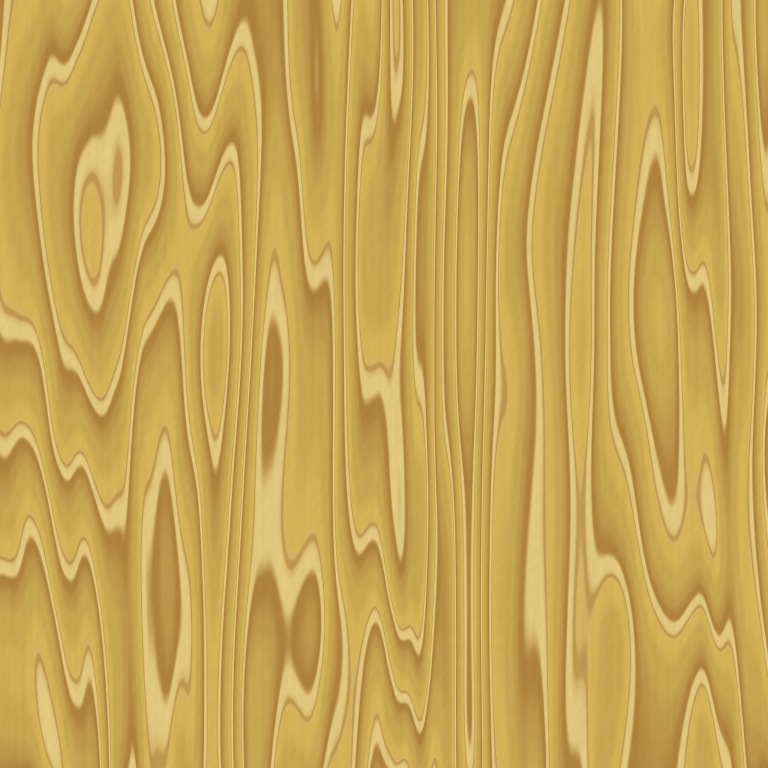
Give the GLSL for this texture, as a Shadertoy shader.

```glsl
// Golden wood veneer: tall nested grain contours with pale cores and brown rims.

// Grain field: frequencies per canvas, weights of the layers
const vec2 BROAD_FREQ = vec2(8.0, 1.45);
const vec2 MEDIUM_FREQ = vec2(17.0, 1.9);
const vec2 STRAIGHT_FREQ = vec2(25.0, 0.35);
const float MEDIUM_WEIGHT = 0.34;
const float STRAIGHT_WEIGHT = 0.22;
const float RING_COUNT = 4.4;

// Warps that crowd the lines sideways and kink them along the grain
const float CROWDING = 0.09;
const float KINK = 0.10;

// Fine surface detail
const float FIBRE_STRENGTH = 0.028;
const float PORE_STRENGTH = 0.022;
const float RIM_STRENGTH = 0.55;
const int SAMPLES = 4;

// Ring colours
const vec3 GOLD = vec3(0.83, 0.70, 0.34);
const vec3 HONEY = vec3(0.78, 0.65, 0.32);
const vec3 AMBER = vec3(0.74, 0.59, 0.29);
const vec3 BROWN = vec3(0.68, 0.51, 0.23);
const vec3 PALE = vec3(0.88, 0.78, 0.49);
const vec3 BUFF = vec3(0.82, 0.70, 0.40);

// Integer hash giving a unit gradient per lattice cell
vec2 gradientAt(ivec2 cell) {
    uvec2 q = uvec2(cell) * uvec2(1597u, 3571u);
    uint h = (q.x ^ (q.y << 7)) * 747796u + q.y;
    h = (h ^ (h >> 15)) * 277803737u;
    h = (h ^ (h >> 13)) * 668265u;
    h ^= h >> 16;
    float angle = float(h & 65535u) / 65536.0 * 6.28319;
    return vec2(cos(angle), sin(angle));
}

float gradientNoise(vec2 p) {
    vec2 base = floor(p);
    vec2 f = p - base;
    ivec2 cell = ivec2(base);
    vec2 u = f * f * f * (f * (f * 6.0 - 15.0) + 10.0);
    float a = dot(gradientAt(cell), f);
    float b = dot(gradientAt(cell + ivec2(1, 0)), f - vec2(1, 0));
    float c = dot(gradientAt(cell + ivec2(0, 1)), f - vec2(0, 1));
    float d = dot(gradientAt(cell + ivec2(1, 1)), f - vec2(1, 1));
    return mix(mix(a, b, u.x), mix(c, d, u.x), u.y);
}

// Height whose level lines are the growth rings
float grainField(vec2 p) {
    p.x += CROWDING * gradientNoise(p * vec2(4.3, 0.6) + 31.7);
    p.y += KINK * gradientNoise(p * vec2(13.0, 3.2) + 57.3);
    float field = gradientNoise(p * BROAD_FREQ + 11.4);
    field += MEDIUM_WEIGHT * gradientNoise(p * MEDIUM_FREQ + 73.8);
    field += STRAIGHT_WEIGHT * gradientNoise(p * STRAIGHT_FREQ + 91.2);
    return field;
}

// One ring: gold deepens to brown, then breaks to pale and returns
vec3 ringColour(float phase) {
    float t = fract(phase);
    vec3 colour = mix(GOLD, HONEY, smoothstep(0.06, 0.26, t));
    colour = mix(colour, AMBER, smoothstep(0.36, 0.54, t));
    colour = mix(colour, BROWN, smoothstep(0.54, 0.69, t));
    colour = mix(colour, PALE, smoothstep(0.72, 0.79, t));
    colour = mix(colour, BUFF, smoothstep(0.86, 0.92, t));
    colour = mix(colour, GOLD, smoothstep(0.94, 1.0, t));
    float rim = 1.0 - smoothstep(0.008, 0.028, abs(t - 0.93));
    return mix(colour, BROWN, RIM_STRENGTH * rim);
}

void mainImage(out vec4 fragColor, in vec2 fragCoord) {
    float canvas = min(iResolution.x, iResolution.y);
    vec2 uv = fragCoord / canvas;

    // Staggered samples smooth the narrow vertical rings
    vec3 colour = vec3(0.0);
    for (int i = 0; i < SAMPLES; i++) {
        float s = (float(i) + 0.5) / float(SAMPLES);
        vec2 offset = vec2(s, fract(s * 2.0 + 0.125)) - 0.5;
        vec2 p = (fragCoord + offset) / canvas;
        colour += ringColour(RING_COUNT * grainField(p) + 0.25);
    }
    colour /= float(SAMPLES);

    // Long fibres and short slanted pores
    float fibre = gradientNoise(uv * vec2(170.0, 5.0) + 17.3);
    vec2 slanted = vec2(uv.x - 0.45 * uv.y, uv.y);
    float pore = gradientNoise(slanted * vec2(150.0, 65.0) + 43.6);
    colour *= 1.0 + FIBRE_STRENGTH * fibre + PORE_STRENGTH * pore;

    fragColor = vec4(colour, 1.0);
}
```
